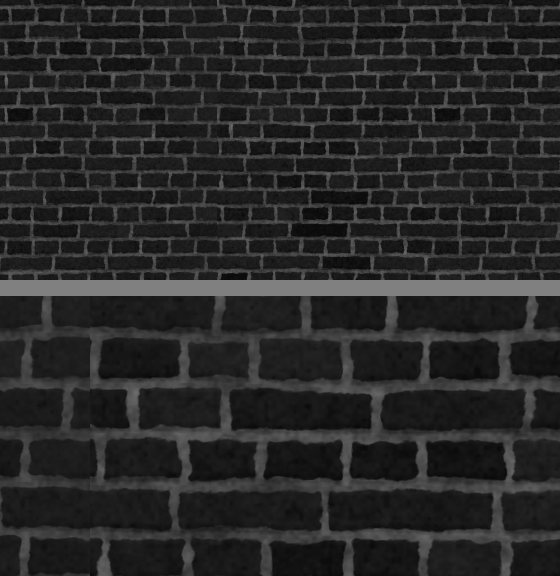
Top: the whole. Bottom: its middle third, enlarged.
Reproduce this texture procedurally as a WebGL 1 fragment shader.

```glsl
precision highp float;
// Dark brick wall in English bond: 17 courses alternating headers and stretchers.
// Each brick is a noise-roughened rounded box between jittered joints; the wall
// repeats every 8 stretchers, leaving a faint upright seam where the tiles meet.
uniform vec2 u_resolution;

float hash(vec2 p) {
  vec3 q = fract(p.xyx * 0.1031);
  q += dot(q, q.yzx + 33.33);
  return fract((q.x + q.y) * q.z);
}

float noise(vec2 p) {
  vec2 i = floor(p), f = fract(p);
  f = f * f * (3.0 - 2.0 * f);
  return mix(mix(hash(i), hash(i + vec2(1.0, 0.0)), f.x),
             mix(hash(i + vec2(0.0, 1.0)), hash(i + 1.0), f.x), f.y);
}

float fbm(vec2 p) {
  float sum = 0.0, amp = 0.53;
  for (int k = 0; k < 4; k++) {
    sum += amp * noise(p);
    p = p * 2.03 + 17.7;
    amp *= 0.5;
  }
  return sum;
}

// Position of an upright joint, in brick widths along its course
float jointAt(float index, float course) {
  return index + 0.18 * (hash(vec2(index + 31.0, course + 57.0)) - 0.5);
}

void main() {
  vec2 p = gl_FragCoord.xy / u_resolution * vec2(2.0, 1.0);
  float pixel = 17.0 / u_resolution.y;

  // Wall position in course heights, y downward; tile spans 8 stretchers
  float t = mod(p.x * 5.242 - 4.055, 8.0);
  vec2 wall = vec2(t * 3.24, (1.0 - p.y) * 17.0 - 0.46);
  vec2 rough = wall;
  rough.y += 0.16 * (noise(wall * vec2(0.2, 0.3) + 5.0) - 0.5)
           + 0.07 * (noise(wall * vec2(0.9, 1.3) + 40.0) - 0.5);
  rough.x += 0.16 * (noise(wall * 1.5 + 80.0) - 0.5);

  // Course, and the brick between its two upright joints
  float course = floor(rough.y);
  float header = 1.0 - mod(course, 2.0);
  float width = mix(3.24, 1.62, header);
  float shift = mix(0.17, -0.16, header) + 0.1 * (hash(vec2(course + 9.0, 3.0)) - 0.5);
  if (header < 0.5 && hash(vec2(course + 20.0, 71.0)) > 0.75) shift += 0.35;
  float u = rough.x / width + shift;
  float brick = floor(u + 0.5);
  if (u < jointAt(brick, course)) brick -= 1.0;
  float left = jointAt(brick, course);
  float right = jointAt(brick + 1.0, course);

  // Some stretchers are laid as two halves
  vec2 id = vec2(brick + 13.0, course + 29.0);
  if (header < 0.5 && hash(id + 50.0) > 0.88) {
    float middle = 0.5 * (left + right);
    if (u < middle) right = middle;
    else { left = middle; id.x += 0.5; }
  }

  // Rounded box with chipped edges, negative inside the brick
  vec2 local = vec2((u - 0.5 * (left + right)) * width, rough.y - course - 0.5);
  vec2 halfSize = vec2(0.5 * (right - left) * width - 0.1,
                       0.38 + 0.04 * (hash(id + 7.0) - 0.5));
  vec2 d = abs(local) - halfSize + 0.07;
  float edge = length(max(d, 0.0)) + min(max(d.x, d.y), 0.0) - 0.07;
  edge += 0.17 * (fbm(wall * vec2(3.4, 4.6) + 11.0) - 0.5);
  float soft = max(0.03, 0.8 * pixel);
  float mortarMask = smoothstep(-soft, soft, edge);

  // Brick face: own tone, fine grain, small pits and a darker lower rim
  float grain = fbm(wall * 5.0) - 0.5;
  float grit = noise(wall * 11.0 + 70.0) - 0.5;
  float face = 0.084 + 0.036 * hash(id + 3.0) + 0.05 * grain + 0.03 * grit;
  face += 0.045 * (fbm(wall * 0.3 + 60.0) - 0.5);
  face -= 0.03 * step(0.88, hash(id + 90.0));
  face -= 0.025 * smoothstep(0.7, 0.95, noise(wall * 7.0 + 21.0));
  face -= 0.02 * smoothstep(0.22, 0.36, local.y);
  face += 0.02 * smoothstep(-0.28, -0.38, local.y);

  // Mortar: blotchy and gritty, a little paler in upright joints
  float upright = smoothstep(-0.06, 0.06, abs(local.x) - halfSize.x);
  float mortar = 0.265 + 0.22 * (fbm(wall * vec2(0.8, 2.4) + 33.0) - 0.5);
  mortar += 0.035 * upright + 0.12 * grain + 0.07 * grit;

  // Shadow cast just below each brick, gone at the middle of the bed joint
  float under = smoothstep(0.3, 0.38, local.y) * smoothstep(0.5, 0.42, local.y);
  mortar -= 0.06 * under * (1.0 - upright);

  // Join, with a slight haze toward the tile seam
  float shade = mix(max(face, 0.045), max(mortar, 0.12), mortarMask);
  float haze = smoothstep(6.8, 8.0, t);
  shade = mix(shade, 0.15, 0.25 * haze);
  gl_FragColor = vec4(vec3(clamp(shade, 0.0, 1.0)), 1.0);
}
```
